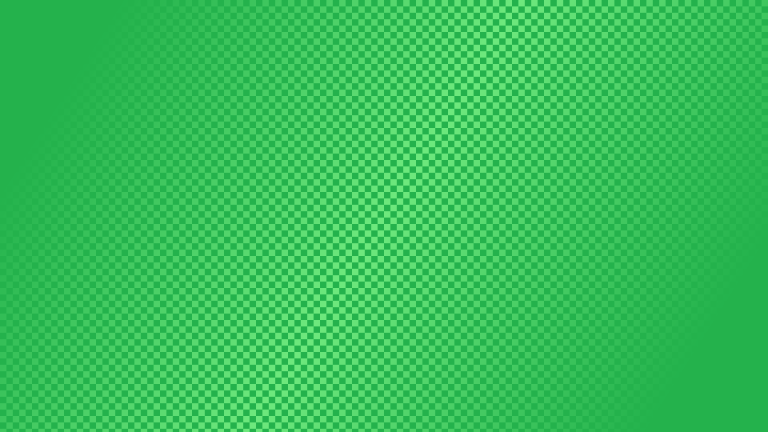
This background is drawn by a Shadertoy shader. Its source:

```glsl
// Green checkerboard whose light squares glow along a slanted diagonal band.

const vec3 BASE_GREEN = vec3(0.14, 0.70, 0.30);
const vec3 GLOW_GREEN = vec3(0.43, 0.91, 0.49);
const float ROWS = 67.5;                    // squares per canvas height
const vec2 BAND_NORMAL = vec2(0.846, -0.533);
const float BAND_HALF_WIDTH = 0.775;        // in canvas heights

// Square wave of period 2 with edges one pixel wide, from -1 to 1.
vec2 softSquareWave(vec2 cell, float pixelsPerCell) {
    vec2 edgeDistance = abs(mod(cell - 0.5, 2.0) - 1.0) - 0.5;
    return clamp(2.0 * edgeDistance * pixelsPerCell, -1.0, 1.0);
}

// Coverage of the light squares, from 0 to 1.
float checker(vec2 cell, float pixelsPerCell) {
    vec2 wave = softSquareWave(cell, pixelsPerCell);
    return 0.5 - 0.5 * wave.x * wave.y;
}

// Linear falloff on both sides of a line through the origin.
float bandGlow(vec2 p, vec2 normal, float halfWidth) {
    return max(0.0, 1.0 - abs(dot(p, normal)) / halfWidth);
}

void mainImage(out vec4 fragColor, in vec2 fragCoord) {
    float height = iResolution.y;
    vec2 centered = (fragCoord - 0.5 * iResolution.xy) / height;

    // The grid starts at the top left corner.
    vec2 fromTopLeft = vec2(fragCoord.x, height - fragCoord.y) / height;
    float lightSquare = checker(fromTopLeft * ROWS, height / ROWS);

    // Light squares fade into the base away from the band.
    float glow = bandGlow(centered, BAND_NORMAL, BAND_HALF_WIDTH);
    fragColor = vec4(mix(BASE_GREEN, GLOW_GREEN, lightSquare * glow), 1.0);
}
```
